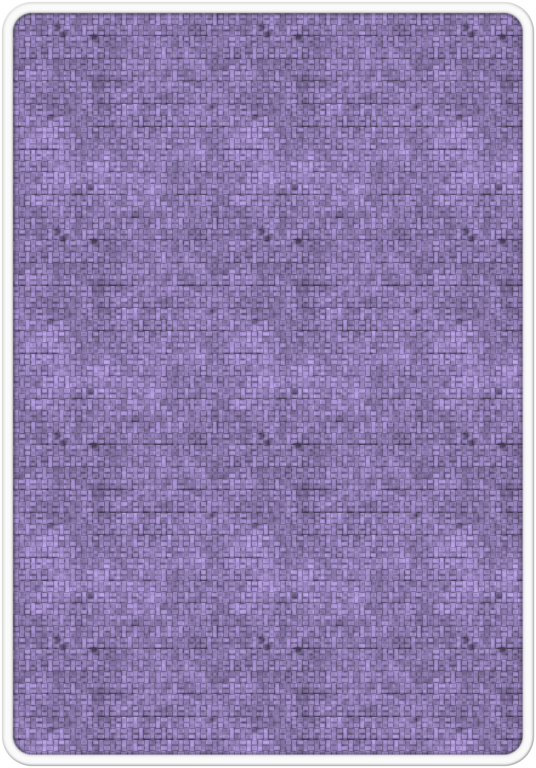
This texture is drawn by a WebGL 1 fragment shader. Its source:

```glsl
precision highp float;
// Purple woven cloth, repeating in square tiles, inside a rounded white bevelled frame.

uniform vec2 u_resolution;

const vec3 CLOTH = vec3(0.62, 0.54, 0.77);
const vec3 PAPER = vec3(1.0);
const float TILE = 0.381;      // side of one cloth repeat, in canvas widths
const float THREADS = 36.0;    // threads per repeat, a multiple of four
const float MARGIN = 0.004;    // gap outside the frame
const float FRAME = 0.021;     // frame width
const float RADIUS = 0.056;    // outer corner radius
const float TAU = 6.28319;

float hash(vec2 p) {
  return fract(sin(dot(p, vec2(127.1, 311.7))) * 43758.5453);
}

// Value noise that wraps after "period" cells.
float tileNoise(vec2 uv, float period) {
  vec2 p = uv * period;
  vec2 i = floor(p);
  vec2 f = fract(p);
  f = f * f * (3.0 - 2.0 * f);
  vec2 a = mod(i, period);
  vec2 b = mod(i + 1.0, period);
  return mix(mix(hash(a), hash(vec2(b.x, a.y)), f.x),
             mix(hash(vec2(a.x, b.y)), hash(b), f.x), f.y);
}

float roundedBox(vec2 p, vec2 halfSize, float radius) {
  vec2 q = abs(p) - halfSize + radius;
  return length(max(q, 0.0)) + min(max(q.x, q.y), 0.0) - radius;
}

// Dark knots scattered through one repeat.
float knots(vec2 uv) {
  float dark = 0.0;
  for (int k = 0; k < 6; k++) {
    float id = float(k);
    vec2 center = vec2(hash(vec2(id, 3.7)), hash(vec2(id, 8.2)));
    vec2 d = fract(uv - center + 0.5) - 0.5;
    dark += 1.0 - smoothstep(0.006, 0.026, length(d));
  }
  return min(dark, 1.0);
}

// Brightness of the weave: upright floats two rows tall between short cross threads.
float weave(vec2 uv) {
  vec2 grid = uv * THREADS;
  vec2 cell = mod(floor(grid), THREADS);
  vec2 f = fract(grid) - 0.5;
  float pairRow = floor(cell.y * 0.5 + 0.01);
  float upright = 1.0 - step(0.5, mod(cell.x + pairRow, 2.0));
  float across = mix(f.y, f.x, upright);
  float strand = hash(mix(cell, vec2(cell.x, pairRow + 50.0), upright));
  float gap = smoothstep(0.2, 0.5, abs(across));

  // Every fourth row has a broken dark seam.
  float seamRow = 1.0 - step(0.5, mod(cell.y, 4.0));
  float seam = seamRow * smoothstep(0.05, 0.45, -f.y)
             * smoothstep(0.25, 0.7, tileNoise(uv, 12.0));

  float shade = 0.95 + 0.2 * (strand - 0.5) - 0.23 * gap * (0.5 + strand);
  shade += 0.26 * (tileNoise(uv, THREADS * 2.0) - 0.5);
  shade += 0.16 * (tileNoise(uv, 9.0) - 0.5);
  shade += 0.03 * cos(TAU * (uv.y + 0.74));
  return shade - 0.24 * seam - 0.28 * knots(uv);
}

// Grey level of a rounded rail lit from the upper left; depth runs 0 to 1 inward.
float rail(float depth, vec2 outward) {
  float slope = 1.0 - 2.0 * depth;
  float facing = dot(outward, normalize(vec2(-0.6, 0.8))) * slope;
  return 0.98 - 0.32 * pow(abs(slope), 4.0) * (1.0 - 0.55 * facing);
}

void main() {
  float pixel = 1.0 / u_resolution.x;
  vec2 p = gl_FragCoord.xy * pixel;
  vec2 halfSize = 0.5 * u_resolution * pixel;
  vec2 c = p - halfSize;

  // Cloth repeats start at the upper left corner inside the frame.
  vec2 start = vec2(MARGIN + FRAME, 2.0 * halfSize.y - MARGIN - FRAME);
  vec3 color = CLOTH * clamp(weave((p - start) / TILE), 0.42, 1.2);

  // Frame
  vec2 outerHalf = halfSize - MARGIN;
  float outer = roundedBox(c, outerHalf, RADIUS);
  float inner = outer + FRAME;
  vec2 core = outerHalf - RADIUS;
  vec2 outward = normalize(c - clamp(c, -core, core) + 0.00001);
  float depth = clamp(-outer / FRAME, 0.0, 1.0);
  vec3 frameColor = vec3(rail(depth, outward));

  // Soft shade cast by the frame on the cloth
  color *= 1.0 - 0.25 * smoothstep(-0.008, 0.0, inner);
  color = mix(color, frameColor, smoothstep(-pixel, pixel, inner));
  color = mix(color, PAPER, smoothstep(-pixel, pixel, outer));
  gl_FragColor = vec4(color, 1.0);
}
```
